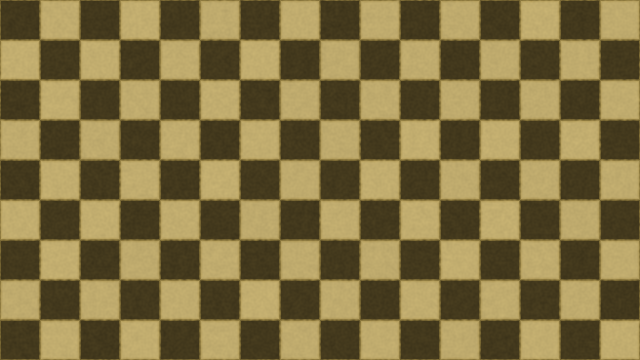
This pattern is drawn by a WebGL 2 fragment shader. Its source:

```glsl
#version 300 es
precision highp float;
// Woven-felt checkerboard, 16 by 9 squares, dark olive and straw gold.
// A signed distance to the nearest cell edge, roughened by gradient noise,
// blends dark, seam and light; noise octaves add mottling and fine grain.

uniform vec2 u_resolution;
out vec4 fragColor;

const float ROWS = 9.0;             // cells down; square cells give 16 across at 16:9
const vec3 DARK = vec3(0.262, 0.222, 0.112);
const vec3 LIGHT = vec3(0.755, 0.675, 0.432);
const vec3 SEAM = vec3(0.520, 0.445, 0.220);
const vec3 LIGHT_RIM = vec3(0.690, 0.600, 0.340);
const float SEAM_HALF = 0.034;      // half width of the soft seam, in cells
const float RIM_WIDTH = 0.085;      // tinted band inside light cells, in cells
const float FRAY = 0.018;           // edge roughness, in cells
const float FRAY_FREQ = 9.0;
const float MOTTLE_FREQ = 4.5;
const float GRAIN_FREQ = 13.0;
const float MOTTLE_DARK = 0.13;     // relative brightness swings
const float MOTTLE_LIGHT = 0.045;
const float GRAIN_DARK = 0.11;
const float GRAIN_LIGHT = 0.035;
const float CELL_VARIATION = 0.025;

// Integer hash of a lattice point, 0 to 1
float hash(vec2 p) {
    uvec2 q = uvec2(ivec2(p)) * uvec2(1597u, 3812u) + uvec2(7919u, 104729u);
    uint h = (q.x ^ (q.y << 7)) * 277803u;
    h = (h ^ (h >> 15)) * 739391u;
    h = (h ^ (h >> 13)) * 668265u;
    h ^= h >> 16;
    return float(h & 65535u) / 65535.0;
}

float cornerSlope(vec2 corner, vec2 offset) {
    float angle = 6.28318 * hash(corner);
    return dot(vec2(cos(angle), sin(angle)), offset);
}

// Gradient noise, roughly -0.7 to 0.7
float gradientNoise(vec2 p) {
    vec2 i = floor(p);
    vec2 f = p - i;
    vec2 u = f * f * f * (f * (f * 6.0 - 15.0) + 10.0);
    const vec2 e = vec2(0.0, 1.0);
    return mix(mix(cornerSlope(i, f), cornerSlope(i + e.yx, f - e.yx), u.x),
               mix(cornerSlope(i + e, f - e), cornerSlope(i + 1.0, f - 1.0), u.x), u.y);
}

float mottleNoise(vec2 p) {
    float sum = 0.0;
    float weight = 0.6;
    for (int octave = 0; octave < 3; octave++) {
        sum += weight * gradientNoise(p);
        p = p * 1.9 + vec2(17.3, 41.7);
        weight *= 0.6;
    }
    return sum;
}

void main() {
    vec2 p = gl_FragCoord.xy * ROWS / u_resolution.y;
    float pixel = ROWS / u_resolution.y;

    // Frayed cell edges
    vec2 fray = vec2(gradientNoise(p * FRAY_FREQ + 71.0),
                     gradientNoise(p * FRAY_FREQ + 193.0));
    vec2 q = p + FRAY * fray;

    // Signed edge distance: positive in light cells, negative in dark ones
    vec2 cell = floor(q);
    vec2 toEdge = 0.5 - abs(fract(q) - 0.5);
    float edge = min(toEdge.x, toEdge.y);
    float isLight = mod(cell.x + cell.y, 2.0);
    float d = edge * (2.0 * isLight - 1.0);

    // Dark to seam to light, with a warm rim in the light cells
    float blend = max(SEAM_HALF, pixel);
    vec3 light = mix(LIGHT_RIM, LIGHT, smoothstep(0.0, RIM_WIDTH, d));
    vec3 color = mix(DARK, SEAM, smoothstep(-blend, 0.0, d));
    color = mix(color, light, smoothstep(0.0, blend, d));

    // Mottling, grain and slight tone shifts between cells
    float lightness = smoothstep(-blend, blend, d);
    float mottle = mottleNoise(p * MOTTLE_FREQ + 29.0);
    float grain = gradientNoise(p * GRAIN_FREQ + 311.0);
    float shade = mottle * mix(MOTTLE_DARK, MOTTLE_LIGHT, lightness)
                + grain * mix(GRAIN_DARK, GRAIN_LIGHT, lightness)
                + CELL_VARIATION * (hash(cell + 500.0) - 0.5) * smoothstep(0.0, blend, edge);
    fragColor = vec4(clamp(color * (1.0 + shade), 0.0, 1.0), 1.0);
}
```
